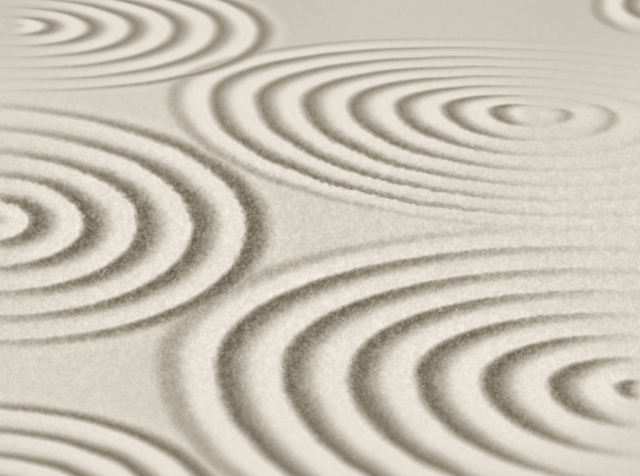
This texture is drawn by a Shadertoy shader. Its source:

```glsl
// Raked sand seen at a low angle: groups of squashed, tilted furrow rings.
// Each furrow has a crisp shadow at the ridge and a soft slope beyond it.
// Hashed grains fade away from a horizontal band of sharp focus.

const vec3 SHADOW = vec3(0.49, 0.45, 0.38);
const vec3 SAND   = vec3(0.838, 0.814, 0.763);
const vec3 LIGHT  = vec3(0.925, 0.90, 0.86);
const float FOCUS_Y = 0.42;
const float GRAIN_SCALE = 215.0;
const float GRAIN_AMOUNT = 0.135;
const float EDGE_WIDTH = 0.17;
const float ROUGHNESS = 0.006;

// Center x, center y, outer ridge radius, ring spacing.
const int GROUPS = 6;
const vec4 RINGS[GROUPS] = vec4[](
    vec4( 0.026,  0.947, 0.504, 0.0895),
    vec4( 1.114,  0.763, 0.688, 0.0975),
    vec4(-0.044,  0.540, 0.553, 0.114),
    vec4( 1.351,  0.184, 0.912, 0.140),
    vec4(-0.070, -0.088, 0.500, 0.112),
    vec4( 1.395,  0.991, 0.096, 0.080));

// Shaded side (-1 left, 1 right), height ratio above and below the center,
// and the facing at which the relief begins to show.
const vec4 FORMS[GROUPS] = vec4[](
    vec4( 1.0, 0.22, 0.26, -0.10),
    vec4(-1.0, 0.20, 0.32, -0.20),
    vec4( 1.0, 0.41, 0.45, -0.30),
    vec4(-1.0, 0.33, 0.45, -0.05),
    vec4( 1.0, 0.45, 0.45, -0.90),
    vec4(-1.0, 0.45, 0.45,  0.10));

// Downward slope of each group's long axis.
const float TILT[GROUPS] = float[](0.02, 0.05, 0.03, 0.05, 0.0, 0.0);

float hash(vec2 p) {
    vec3 q = fract(p.xyx * vec3(0.1031, 0.1030, 0.0973));
    q += dot(q, q.yzx + 33.33);
    return fract((q.x + q.y) * q.z);
}

float noise(vec2 p) {
    vec2 i = floor(p), f = fract(p);
    f = f * f * (3.0 - 2.0 * f);
    return mix(mix(hash(i), hash(i + vec2(1, 0)), f.x),
               mix(hash(i + vec2(0, 1)), hash(i + vec2(1, 1)), f.x), f.y);
}

// Light (x) and shadow (y) cast by one group of furrows.
vec2 furrows(vec2 p, vec4 ring, vec4 form, float tilt, float blur) {
    vec2 d = p - ring.xy;
    d.y += tilt * d.x;
    d.y /= d.y > 0.0 ? form.y : form.z;
    float r = length(d);
    float outward = (r - ring.z) / ring.w;
    float s = fract(outward * form.x);
    float facing = form.x * d.x / max(r, 0.001);
    float side = smoothstep(0.3, 0.95, facing);

    // Shadows narrow where a furrow turns along the view.
    float edge = EDGE_WIDTH * (1.0 + 0.9 * blur);
    float rise = smoothstep(0.0, edge, s);
    float dark = rise * (1.0 - smoothstep(0.22, mix(0.54, 0.7, side), s));
    float lit = max(smoothstep(0.45, 0.82, s), 1.0 - rise);

    // Relief is strongest on the shaded side and fades past the outer ridge.
    float relief = mix(0.07, 1.0, smoothstep(form.w, 0.9, facing));
    float near = 1.0 - smoothstep(1.0, 3.5, r / ring.w);
    relief += 0.5 * near * smoothstep(0.6, 1.0, -facing);
    float inside = 1.0 - smoothstep(0.35, 0.98, outward);
    float core = smoothstep(0.0, 0.35, r / ring.w);
    return vec2(lit, dark) * relief * inside * core;
}

void mainImage(out vec4 fragColor, in vec2 fragCoord) {
    vec2 p = fragCoord / iResolution.y;
    float blur = smoothstep(0.08, 0.48, abs(p.y - FOCUS_Y));

    // Loose sand makes the furrow edges slightly uneven.
    float drift = noise(p * vec2(16.0, 26.0)) - 0.5;
    float crumble = noise(p * 130.0) - 0.5;
    vec2 q = p + ROUGHNESS * vec2(drift, 0.4 * drift)
               + ROUGHNESS * (1.0 - blur) * vec2(crumble, 0.5 * crumble);

    vec2 shade = vec2(0.0);
    for (int i = 0; i < GROUPS; i++)
        shade = max(shade, furrows(q, RINGS[i], FORMS[i], TILT[i], blur));
    shade.y *= mix(0.96, 0.76, smoothstep(0.5, 0.9, p.y));

    // Flat ground, with a dimmer far edge and gentle unevenness.
    float ground = 0.025 * (noise(p * 5.0) - 0.5)
                 - 0.035 * smoothstep(0.75, 1.0, p.y)
                 + 0.025 * smoothstep(0.3, 1.2, p.x) * (1.0 - blur);
    vec3 color = mix(SAND + ground, LIGHT, 0.8 * shade.x);
    color = mix(color, SHADOW, shade.y);

    // Fine grains on turned axes, coarser clumps and a few glints.
    vec2 g = mat2(0.8, 0.6, -0.6, 0.8) * p * GRAIN_SCALE;
    float grain = 0.65 * noise(g) + 0.35 * noise(g.yx * 0.47 + 19.0) - 0.5;
    float sharp = mix(1.0, 0.2, blur);
    color += grain * GRAIN_AMOUNT * sharp * (0.7 + 1.1 * shade.y);
    float glint = smoothstep(0.82, 0.98, noise(g * 0.8 + 71.0));
    color += 0.08 * glint * sharp * (0.4 + shade.y);

    fragColor = vec4(clamp(color, 0.0, 1.0), 1.0);
}
```
